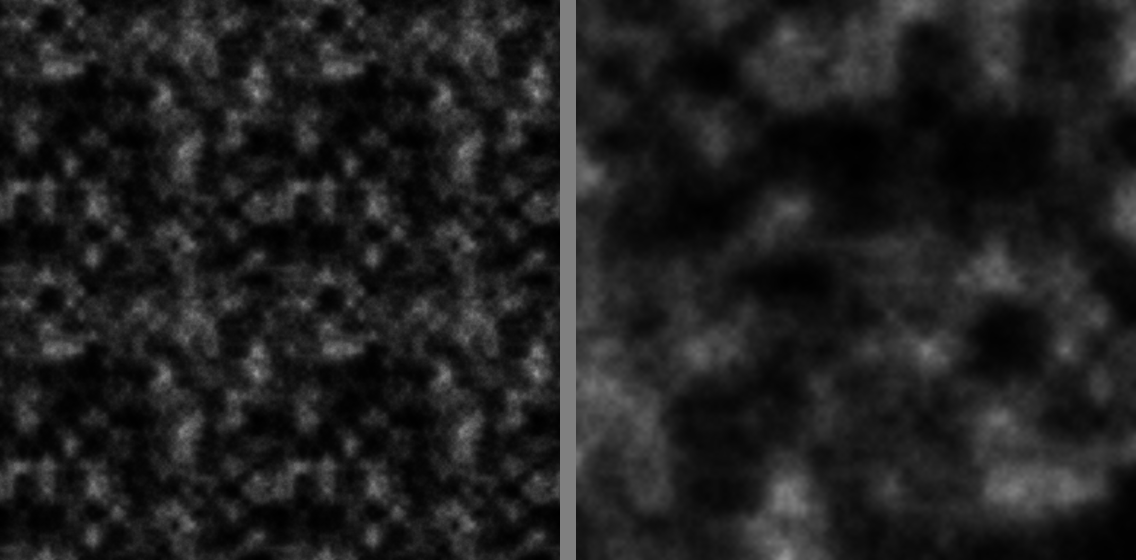
Left, the full canvas; right, a detail of the centre.
This texture is drawn by a three.js fragment shader. Its source:

```glsl
// Dark, smoky grey clouds: one square patch of fractal value noise,
// repeated two times across and two down. Every octave wraps at the
// patch border, and a cubic curve leaves mostly black with bright cores.
varying vec2 vUv;

float hash(vec2 cell, float seed) {
  vec3 p = fract(vec3(cell.xyx + seed * 17.3) * vec3(0.1031, 0.1030, 0.0973));
  p += dot(p, p.yzx + 33.33);
  return fract((p.x + p.y) * p.z);
}

// Smooth value noise whose lattice wraps after "cells" cells.
float wrappedNoise(vec2 uv, float cells, float seed) {
  vec2 p = uv * cells;
  vec2 cell = floor(p);
  vec2 f = p - cell;
  vec2 blend = f * f * (3.0 - 2.0 * f);
  vec2 low = mod(cell, cells);
  vec2 high = mod(cell + 1.0, cells);
  float bottom = mix(hash(low, seed), hash(vec2(high.x, low.y), seed), blend.x);
  float top = mix(hash(vec2(low.x, high.y), seed), hash(high, seed), blend.x);
  return mix(bottom, top, blend.y);
}

// Each octave doubles the lattice and halves the strength.
float clouds(vec2 uv) {
  float sum = 0.0;
  float total = 0.0;
  float cells = 12.0;
  float strength = 0.5;
  for (int octave = 0; octave < 5; octave++) {
    sum += strength * wrappedNoise(uv, cells, float(octave) + 3.0);
    total += strength;
    cells *= 2.0;
    strength *= 0.5;
  }
  return sum / total;
}

void main() {
  // Two patches across and two down.
  vec2 patchUv = fract(vUv * 2.0);

  // Cubic tone curve: deep blacks, few highlights.
  float density = 0.454 + 0.9 * (clouds(patchUv) - 0.5);
  float grey = pow(max(density, 0.0), 3.0);

  gl_FragColor = vec4(vec3(grey), 1.0);
}
```
